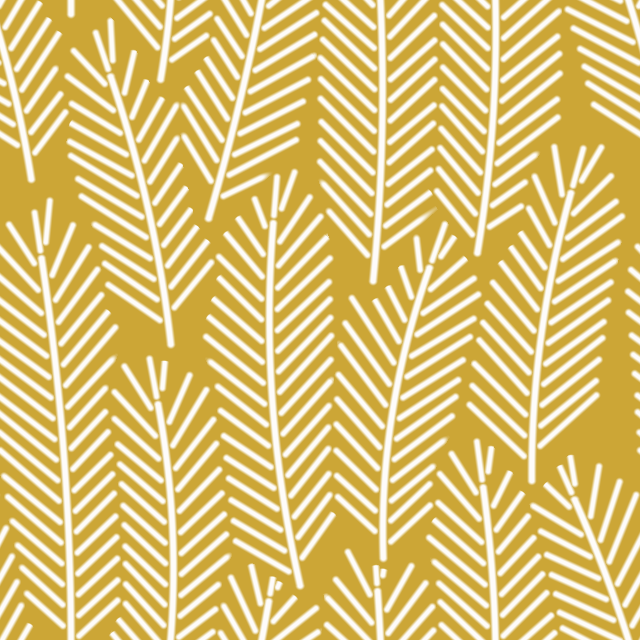
Give the GLSL for this pattern, as a Shadertoy shader.

```glsl
// Upright fern fronds in white line work on gold, tiling once per canvas.
// Each pixel belongs to the frond whose barbs reach it first; slanted barbs fan
// out from that bowed stem and end, rounded, at the border with the next frond.

#define GOLD vec3(0.80, 0.65, 0.21)
#define WHITE vec3(0.995, 0.99, 0.98)
#define STEM_HALF_WIDTH 0.0054
#define BARB_HALF_WIDTH 0.0046
#define BARB_SPACING 0.0325
#define BARB_ANGLE 0.83
#define BARB_REACH 0.13
#define TIP_REACH 0.088
#define STEM_GAP 0.0125
#define TERRITORY_GAP 0.0045
#define BASE_PENALTY 1.5
#define SOFTNESS 0.003

const int FRONDS = 10;

// Tip xy and base xy, with y measured downwards
const vec4 STEMS[FRONDS] = vec4[FRONDS](
    vec4(0.065, 0.404, 0.111, 1.022), vec4(0.247, 0.632, 0.251, 1.124),
    vec4(0.420, 0.940, 0.326, 1.341), vec4(0.590, 0.924, 0.583, 1.439),
    vec4(0.755, 0.762, 0.746, 1.395), vec4(0.898, 0.781, 1.049, 1.280),
    vec4(0.173, 0.120, 0.267, 0.538), vec4(0.427, 0.349, 0.469, 0.915),
    vec4(0.671, 0.419, 0.599, 0.872), vec4(0.892, 0.302, 0.831, 0.751));

// Sideways bow of each stem
const float BOWS[FRONDS] = float[FRONDS](
    0.012, 0.022, 0.006, 0.011, 0.024, 0.018, 0.012, -0.022, -0.022, -0.016);

// The frond that owns a point
struct Owner {
    vec2 local;      // position relative to the tip
    vec3 shape;      // stem lean, length and bow
    float id;
    float clearance; // lead over the runner-up
    float stem;      // distance to the closest stem of any frond
};

float hash(vec2 p) {
    return fract(sin(dot(p, vec2(127.1, 311.7))) * 4375.85);
}

// Stem offset from its tip (x) and slope (y) at a depth below the tip
vec2 stemCurve(vec3 shape, float depth) {
    float t = depth / shape.y;
    return vec2(shape.x * t + 4.0 * shape.z * t * (1.0 - t),
                (shape.x + 4.0 * shape.z * (1.0 - 2.0 * t)) / shape.y);
}

Owner findOwner(vec2 p) {
    Owner o = Owner(vec2(0.0), vec3(0.0, 1.0, 0.0), 0.0, 0.0, 9.0);
    float nearest = 9.0, second = 9.0;
    for (int i = 0; i < FRONDS; i++) {
        vec4 stem = STEMS[i];
        vec3 shape = vec3(stem.zw - stem.xy, BOWS[i]);
        vec2 local = p - stem.xy;
        local.y = fract(local.y + BARB_REACH) - BARB_REACH;
        float depth = clamp(local.y, 0.0, shape.y);
        vec2 curve = stemCurve(shape, depth);
        float across = local.x - curve.x;
        float wrap = floor(across + 0.5);
        across -= wrap;
        float d = length(vec2(across * inversesqrt(1.0 + curve.y * curve.y),
                              local.y - depth));
        o.stem = min(o.stem, d);
        // Weaken the claim on ground below the lowest rising barb
        float below = local.y - shape.y + 0.9 * abs(across) + 1.8 * curve.y * across;
        d += BASE_PENALTY * max(below, 0.0);
        second = min(second, max(nearest, d));
        if (d < nearest) {
            nearest = d;
            o.id = float(i);
            o.local = local - vec2(wrap, 0.0);
            o.shape = shape;
        }
    }
    o.clearance = second - nearest;
    return o;
}

// Distance to a segment (x) and the closest point on it (yz)
vec3 segment(vec2 p, vec2 a, vec2 dir, float len) {
    vec2 c = a + dir * clamp(dot(p - a, dir), 0.0, len);
    return vec3(length(p - c), c);
}

// Axis of barb k on one side of a frond
vec3 barbAxis(Owner o, float k, float side) {
    float depth = (k + 0.75 - 0.25 * side) * BARB_SPACING;
    if (depth > o.shape.y - 0.012) return vec3(1.0);
    float jitter = hash(vec2(k + 40.0 * side, o.id));
    vec2 curve = stemCurve(o.shape, depth);
    vec2 up = normalize(vec2(-curve.y, -1.0));
    float angle = BARB_ANGLE * (1.0 - exp(-depth / 0.045)) + 0.05 * (jitter - 0.5);
    float sine = sin(angle);
    vec2 dir = up * cos(angle) + side * vec2(-up.y, up.x) * sine;
    float gap = min(STEM_GAP / sine, 0.042);
    float reach = mix(TIP_REACH, BARB_REACH, smoothstep(0.0, 0.15, depth))
                * (1.0 - 0.1 * jitter) - 0.5 * gap;
    return segment(o.local, vec2(curve.x, depth) + dir * gap, dir, reach);
}

// Intersection of two shapes with a rounded corner
float roundIntersect(float a, float b, float r) {
    return min(max(a, b), -r) + length(max(vec2(a, b) + r, 0.0));
}

void mainImage(out vec4 fragColor, in vec2 fragCoord) {
    vec2 p = fragCoord / iResolution.y;
    p.y = 1.0 - p.y;
    Owner o = findOwner(p);

    // One barb continues the stem past its tip
    vec2 tipUp = normalize(vec2(-stemCurve(o.shape, 0.0).y, -1.0));
    vec3 barb = segment(o.local, tipUp * STEM_GAP, tipUp, 0.06);

    // Barbs that can reach this pixel from its side of the stem
    float offset = o.local.x - stemCurve(o.shape, min(o.local.y, o.shape.y)).x;
    float side = offset < 0.0 ? -1.0 : 1.0;
    float first = max(0.0, floor((o.local.y + 0.3 * abs(offset)) / BARB_SPACING) - 1.0);
    for (int n = 0; n < 7; n++) {
        vec3 next = barbAxis(o, first + float(n), side);
        if (next.x < barb.x) barb = next;
    }

    // Trim square to the barb at borders and stems, with a round cap
    float ink = o.stem - STEM_HALF_WIDTH;
    if (barb.x < BARB_HALF_WIDTH + 0.006) {
        Owner a = findOwner(p + barb.yz - o.local);
        float lead = a.id == o.id ? a.clearance : -a.clearance;
        float border = max(TERRITORY_GAP - 0.7 * lead, 0.0085 - a.stem);
        ink = min(ink, roundIntersect(barb.x - BARB_HALF_WIDTH, border, BARB_HALF_WIDTH));
    }
    float soft = max(SOFTNESS, 0.75 / iResolution.y);
    fragColor = vec4(mix(WHITE, GOLD, smoothstep(-soft, soft, ink)), 1.0);
}
```
